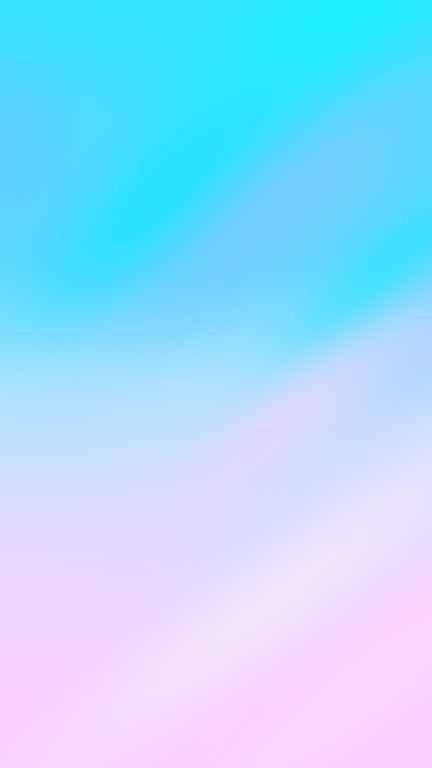
Reproduce this background procedurally as a WebGL 2 fragment shader.

```glsl
#version 300 es
precision highp float;
// Soft pastel backdrop: a vertical blend from cyan through pale blue to pink,
// crossed by blurred diagonal streaks. Each streak is a rotated Gaussian glow
// that is mixed over the colours beneath it.
uniform vec2 u_resolution;
out vec4 fragColor;

// Coverage of a stretched glow: size holds its length and width.
float glow(vec2 p, vec2 center, vec2 size, float degrees) {
    float a = radians(degrees);
    vec2 d = p - center;
    vec2 q = vec2(dot(d, vec2(cos(a), sin(a))), dot(d, vec2(-sin(a), cos(a))));
    q /= size;
    return exp(-dot(q, q));
}

// Vertical blend, with depth running from 0 at the top to 1 at the bottom.
vec3 backdrop(float depth) {
    vec3 c = mix(vec3(0.22, 0.90, 1.0), vec3(0.38, 0.84, 1.0), smoothstep(0.0, 0.30, depth));
    c = mix(c, vec3(0.72, 0.895, 1.0), smoothstep(0.31, 0.54, depth));
    c = mix(c, vec3(0.91, 0.84, 1.0), smoothstep(0.48, 0.76, depth));
    return mix(c, vec3(0.98, 0.805, 1.0), smoothstep(0.72, 0.95, depth));
}

void main() {
    vec2 uv = gl_FragCoord.xy / u_resolution;
    vec2 p = uv * vec2(0.5625, 1.0);
    vec3 color = backdrop(1.0 - uv.y);

    // Upper sky: bright corner, blue left edge, cyan streak, periwinkle band
    color = mix(color, vec3(0.10, 0.95, 1.0), 0.85 * glow(p, vec2(0.47, 1.0), vec2(0.24, 0.09), 35.0));
    color = mix(color, vec3(0.39, 0.80, 1.0), 0.75 * glow(p, vec2(0.0, 0.82), vec2(0.09, 0.10), 0.0));
    color = mix(color, vec3(0.11, 0.89, 1.0), 0.90 * glow(p, vec2(0.22, 0.75), vec2(0.21, 0.07), 43.0));
    color = mix(color, vec3(0.47, 0.80, 1.0), 0.85 * glow(p, vec2(0.38, 0.74), vec2(0.26, 0.065), 40.0));

    // Middle: second cyan streak with a periwinkle shadow below it
    color = mix(color, vec3(0.69, 0.82, 1.0), 0.85 * glow(p, vec2(0.57, 0.545), vec2(0.14, 0.06), 40.0));
    color = mix(color, vec3(0.22, 0.89, 1.0), 0.92 * glow(p, vec2(0.51, 0.655), vec2(0.17, 0.044), 42.0));

    // Lower haze: lavender, cool lilac, pale veil and rose
    color = mix(color, vec3(0.88, 0.84, 1.0), 0.90 * glow(p, vec2(0.35, 0.43), vec2(0.21, 0.055), 40.0));
    color = mix(color, vec3(0.81, 0.86, 1.0), 0.80 * glow(p, vec2(0.40, 0.35), vec2(0.18, 0.045), 40.0));
    color = mix(color, vec3(0.96, 0.91, 1.0), 0.85 * glow(p, vec2(0.36, 0.22), vec2(0.38, 0.065), 37.0));
    color = mix(color, vec3(1.0, 0.82, 0.98), 0.85 * glow(p, vec2(0.54, 0.19), vec2(0.17, 0.045), 37.0));
    color = mix(color, vec3(0.99, 0.87, 0.99), 0.60 * glow(p, vec2(0.45, 0.08), vec2(0.26, 0.05), 35.0));

    fragColor = vec4(color, 1.0);
}
```
